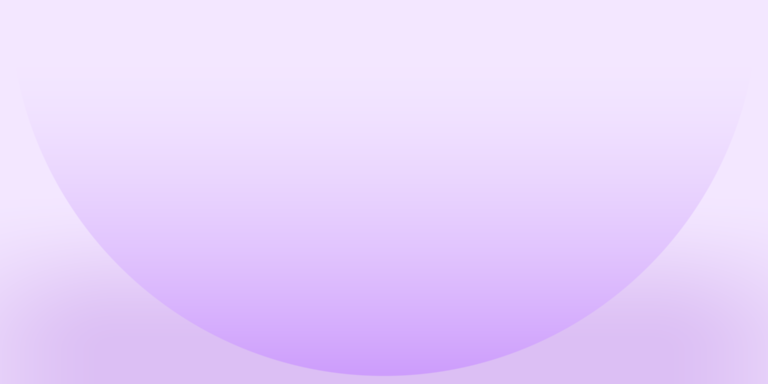
This background is drawn by a WebGL 1 fragment shader. Its source:

```glsl
precision highp float;
// A pale lilac field with a soft violet glow along the bottom, and a large
// disc hanging from the top edge. The disc fades in downwards by a power
// ramp; the glow is a product of two smooth falloffs.

uniform vec2 u_resolution;

const vec3 PALE_LILAC = vec3(0.953, 0.905, 1.0);
const vec3 GLOW_MAUVE = vec3(0.862, 0.748, 0.957);
const vec3 DISC_VIOLET = vec3(0.802, 0.612, 0.988);

const vec2 DISC_CENTER = vec2(0.0, 0.995);
const float DISC_RADIUS = 0.974;

// Coverage of a disc with an edge softened over the given width.
float discMask(vec2 p, vec2 center, float radius, float softness) {
  float d = length(p - center) - radius;
  return 1.0 - smoothstep(-softness, softness, d);
}

// Blurred band that fades upwards and towards the sides.
float bottomGlow(vec2 p) {
  float rise = 1.0 - smoothstep(0.09, 0.505, p.y);
  float side = 1.0 - smoothstep(0.70, 1.36, abs(p.x));
  return rise * side;
}

// Fade from 0 at the top height to 1 at the bottom height.
float downwardRamp(float y, float top, float bottom, float power) {
  return pow(clamp((top - y) / (top - bottom), 0.0, 1.0), power);
}

void main() {
  // Height spans 0 to 1, with x centred on the canvas.
  vec2 p = gl_FragCoord.xy / u_resolution.y;
  p.x -= 0.5 * u_resolution.x / u_resolution.y;
  float pixel = 1.0 / u_resolution.y;

  // Background and glow
  vec3 color = mix(PALE_LILAC, GLOW_MAUVE, bottomGlow(p));

  // Disc with its vertical gradient
  float tint = downwardRamp(p.y, 0.844, 0.021, 1.5);
  vec3 discColor = mix(PALE_LILAC, DISC_VIOLET, tint);
  color = mix(color, discColor, discMask(p, DISC_CENTER, DISC_RADIUS, pixel));

  gl_FragColor = vec4(color, 1.0);
}
```
